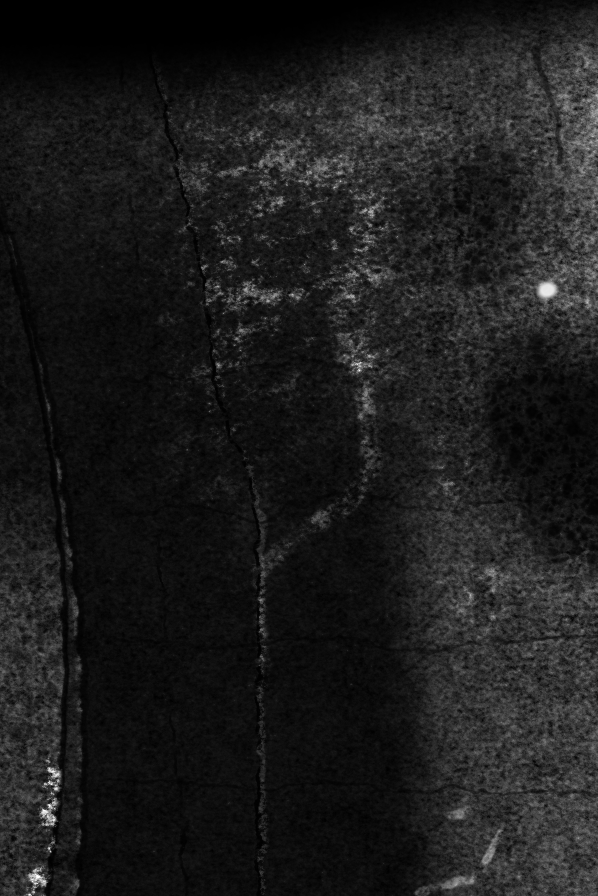
Give the GLSL for this texture, as a Shadertoy shader.

```glsl
vec2 hash2(vec2 p) {
    p = vec2(dot(p, vec2(127.1, 311.7)), dot(p, vec2(269.5, 183.3)));
    return fract(sin(p) * 43758.5);
}

float gradientNoise(vec2 p) {
    vec2 i = floor(p), f = fract(p), o = vec2(1, 0);
    vec2 u = f * f * (3.0 - 2.0 * f);
    float a = dot(hash2(i) * 2.0 - 1.0, f);
    float b = dot(hash2(i + o) * 2.0 - 1.0, f - o);
    float c = dot(hash2(i + o.yx) * 2.0 - 1.0, f - o.yx);
    float d = dot(hash2(i + 1.0) * 2.0 - 1.0, f - 1.0);
    return mix(mix(a, b, u.x), mix(c, d, u.x), u.y);
}

float fbm(vec2 p) {
    float sum = 0.0, amp = 0.7;
    for (int i = 0; i < 5; i++) {
        sum += amp * gradientNoise(p);
        p = mat2(1.6, 1.2, -1.2, 1.6) * p + 7.3;
        amp *= 0.6;
    }
    return sum;
}

float glow(vec2 p, vec2 centre, vec2 radius) {
    vec2 d = (p - centre) / radius;
    return exp(-dot(d, d));
}

float segment(vec2 p, vec2 a, vec2 b) {
    vec2 ab = b - a;
    return length(p - a - ab * clamp(dot(p - a, ab) / dot(ab, ab), 0.0, 1.0));
}

float stroke(float d, float width) {
    return 1.0 - smoothstep(width * 0.4, width + 0.7 / iResolution.y, abs(d));
}

// Scattered round mildew spots of varied size
float mildew(vec2 p) {
    vec2 cell = floor(p), f = fract(p);
    float spots = 0.0;
    for (int y = -1; y <= 1; y++)
    for (int x = -1; x <= 1; x++) {
        vec2 o = vec2(x, y), h = hash2(cell + o);
        float r = 0.1 + 0.45 * h.x * h.y;
        spots = max(spots, 1.0 - smoothstep(r * 0.5, r + 0.15, length(o + h - f)));
    }
    return spots;
}

void mainImage(out vec4 fragColor, in vec2 fragCoord) {
    vec2 p = fragCoord / iResolution.y;
    float cloud = fbm(p * 9.0), rough = fbm(p * 38.0 + 4.0);
    float grain = fbm(p * vec2(170.0, 210.0));
    vec2 q = p + 0.014 * vec2(cloud, fbm(p * 16.0 + 20.0)) + 0.006 * rough;

    // Broad light across the wall
    float tone = 0.042 + 0.05 * glow(p, vec2(0.1, 0.84), vec2(0.24, 0.1));
    tone += 0.25 * glow(p, vec2(0.69, 0.86), vec2(0.08, 0.15));
    tone += 0.13 * glow(p, vec2(0.50, 0.88), vec2(0.19, 0.1));
    tone += 0.18 * glow(q, vec2(0.66, 0.69), vec2(0.13, 0.07));
    tone += 0.08 * glow(q, vec2(0.50, 0.60), vec2(0.11, 0.16));
    float lower = smoothstep(0.43, 0.52, q.x + 0.08 * (q.y - 0.2)) * (1.0 - smoothstep(0.34, 0.52, q.y));
    tone += lower * (0.12 + 0.05 * smoothstep(0.5, 0.66, p.x));
    tone += 0.25 * glow(q, vec2(0.54, 0.335), vec2(0.025, 0.035)) * smoothstep(-0.1, 0.3, rough);

    // Chalky worn plaster, broken by noise
    float chalk = glow(q, vec2(0.39, 0.73), vec2(0.13, 0.12)) + 0.7 * glow(q, vec2(0.26, 0.70), vec2(0.06, 0.2));
    chalk += 0.9 * glow(q, vec2(0.51, 0.52), vec2(0.025, 0.08));
    float streaks = fbm(vec2(p.x * 14.0 + p.y * 4.0, p.y * 70.0 - p.x * 20.0));
    tone += chalk * (0.03 + 0.24 * smoothstep(0.0, 0.4, 0.5 * cloud + 0.6 * rough + 0.5 * streaks + 0.3 * grain));

    // Raised seam bending towards the crack
    float seam = segment(q, vec2(0.406, 0.78), vec2(0.406, 0.60));
    float bend = min(segment(q, vec2(0.408, 0.60), vec2(0.414, 0.48)), segment(q, vec2(0.414, 0.48), vec2(0.378, 0.434)));
    bend = min(bend, segment(q, vec2(0.378, 0.434), vec2(0.293, 0.362)));
    bend = min(bend, segment(q, vec2(0.291, 0.362), vec2(0.293, 0.25)) + 0.003);
    float worn = 0.3 + 1.2 * smoothstep(-0.15, 0.35, rough + 0.4 * grain);
    tone += worn * (0.05 * stroke(seam, 0.018) + 0.09 * stroke(bend, 0.013));
    tone += 0.2 * worn * glow(q, vec2(0.407, 0.592), vec2(0.014, 0.016));
    tone += 0.05 * stroke(segment(q, vec2(0.42, 0.605), vec2(0.67, 0.67)), 0.006);

    // Damp stains and spots
    float damp = glow(q, vec2(0.60, 0.54), vec2(0.09, 0.10)) + 0.8 * glow(q, vec2(0.53, 0.78), vec2(0.09, 0.07));
    damp += 0.9 * glow(q, vec2(0.65, 0.42), vec2(0.06, 0.07)) + 0.5 * glow(q, vec2(0.50, 0.70), vec2(0.10, 0.05));
    float spots = max(mildew(q * 48.0), 0.8 * mildew(q * 90.0 + 3.0));
    tone += 0.04 * min(damp, 1.0);
    tone *= 1.0 - 0.6 * smoothstep(0.3, 0.9, damp + cloud + 0.7 * rough);
    tone *= 1.0 - spots * (0.2 + 0.6 * min(damp, 1.0));

    // Left strip and its curled lip
    float outer = 0.091 - 0.25 * pow(p.y - 0.16, 2.0) - p.x + 0.008 * rough;
    float inner = 0.073 - 0.30 * pow(p.y - 0.26, 2.0) - p.x + 0.006 * rough;
    float strip = 0.05 + 0.13 * (1.0 - smoothstep(0.28, 0.50, p.y + 0.1 * cloud));
    tone = mix(tone, 0.085 + 0.08 * rough, smoothstep(-0.002, 0.002, outer));
    tone = mix(tone, strip * (1.0 - 0.4 * spots), smoothstep(-0.002, 0.002, inner));
    tone += 0.08 * stroke(outer - 0.003, 0.003) * smoothstep(-0.1, 0.3, rough);
    tone *= 1.0 - 0.8 * stroke(inner, 0.004) - 0.5 * stroke(outer + 0.004, 0.004);
    float peel = segment(q, vec2(0.06, 0.15), vec2(0.04, 0.0));
    tone += 0.35 * stroke(peel, 0.014) * smoothstep(0.0, 0.25, rough + 0.3 * grain);

    // Long cracks
    float mainX = 0.288 - 0.23 * max(p.y - 0.42, 0.0) - 0.013 * exp(-pow((p.y - 0.57) / 0.07, 2.0));
    float mainCrack = p.x - mainX + 0.01 * rough;
    float sideCrack = p.x - 0.208 + 0.078 * p.y + 0.01 * rough;
    tone += 0.07 * stroke(mainCrack - 0.004, 0.005) * smoothstep(-0.1, 0.3, grain + cloud);
    tone *= 1.0 - 0.9 * stroke(mainCrack, 0.0022) * smoothstep(-0.3, 0.0, streaks);
    tone *= 1.0 - 0.75 * stroke(sideCrack, 0.002) * smoothstep(-0.1, 0.2, cloud);
    for (int i = 0; i < 4; i++) {
        float k = float(i);
        float level = p.y - 0.13 - 0.15 * k + 0.04 * (p.x - 0.2) * (1.0 - k) + 0.035 * cloud;
        tone *= 1.0 - 0.4 * stroke(level, 0.002) * smoothstep(0.1, 0.14, p.x);
    }
    float bark = min(segment(q, vec2(0.596, 0.94), vec2(0.622, 0.88)), segment(q, vec2(0.622, 0.88), vec2(0.625, 0.82)));
    tone *= 1.0 - 0.5 * stroke(bark, 0.004);

    // Surface grain, bright flecks and pale roots
    tone *= 1.25 * max(0.1, 1.0 + 0.5 * cloud + 0.7 * rough + 1.5 * grain);
    tone += 0.2 * smoothstep(0.4, 0.65, grain) * (0.4 + chalk);
    float root = min(segment(q, vec2(0.47, 0.005), vec2(0.53, 0.02)), segment(q, vec2(0.53, 0.02), vec2(0.567, 0.08)));
    root = min(root, segment(q, vec2(0.505, 0.09), vec2(0.535, 0.095)));
    tone += 0.3 * stroke(root, 0.006) * smoothstep(-0.2, 0.2, rough);

    // Shadow at the top, then the pale chip
    tone *= 1.0 - smoothstep(0.85, 0.96, p.y - 0.08 * smoothstep(0.2, 0.6, p.x));
    float chip = length((p - vec2(0.611, 0.676)) * vec2(0.85, 1.0)) + 0.006 * cloud;
    tone = mix(tone, 0.9 + 0.1 * rough, stroke(chip, 0.011));
    fragColor = vec4(vec3(clamp(tone, 0.0, 1.0)), 1.0);
}
```
